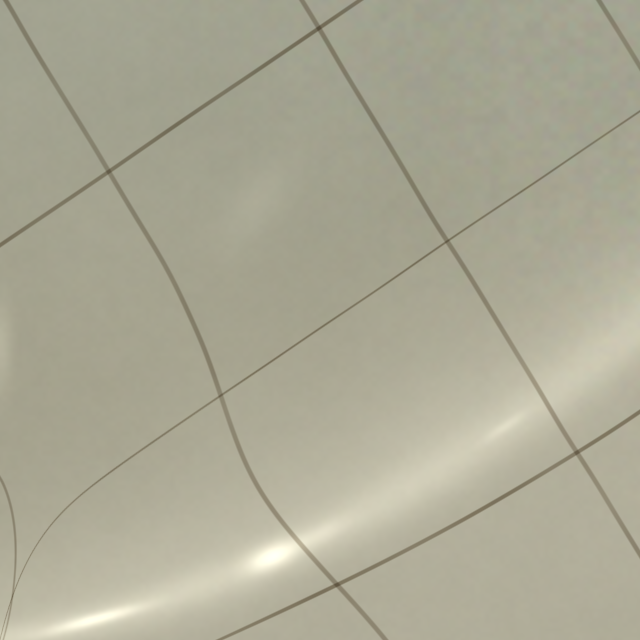
A Shadertoy shader for this texture:

```glsl
// Glossy greige wall tiles on a slant, with thin warped joints and a curved sheen.

const vec3 UPPER_GLAZE = vec3(0.645, 0.635, 0.555);
const vec3 LOWER_GLAZE = vec3(0.690, 0.677, 0.600);
const vec3 SHEEN_COLOR = vec3(1.00, 0.98, 0.93);
const vec3 STEEP_JOINT = vec3(0.77, 0.74, 0.70);  // multiplies the glaze
const vec3 RISING_JOINT = vec3(0.69, 0.65, 0.59);

const float STEEP_SPACING = 0.464, STEEP_START = 0.0065, STEEP_SLOPE = 0.61;
const float RISING_SPACING = 0.47, RISING_START = 0.147, RISING_SLOPE = 0.68;
const float STEEP_WIDTH = 0.0036;   // half widths of the joints
const float RISING_WIDTH = 0.0030;
const float THIN_WIDTH = 0.0014;
const float MOTTLE = 0.014, TILE_TINT = 0.008;

// Highlights on the sheen: position, length, thickness, strength
const vec4 HIGHLIGHTS[4] = vec4[4](
    vec4(0.150, 0.070, 0.009, 0.22), vec4(0.425, 0.040, 0.018, 0.26),
    vec4(0.500, 0.050, 0.014, 0.08), vec4(0.790, 0.040, 0.008, 0.07));

float hash(vec2 p) {
    return fract(sin(dot(p, vec2(127.1, 311.7))) * 43758.5453);
}

float noise(vec2 p) {
    vec2 i = floor(p), f = fract(p);
    f = f * f * (3.0 - 2.0 * f);
    return mix(mix(hash(i), hash(i + vec2(1, 0)), f.x),
               mix(hash(i + vec2(0, 1)), hash(i + vec2(1, 1)), f.x), f.y);
}

float bell(float x) { return exp(-x * x); }

// Soft blob stretched along a direction
float glow(vec2 p, vec2 dir, float len, float thickness) {
    dir = normalize(dir);
    return bell(dot(p, dir) / len) * bell(dot(p, vec2(-dir.y, dir.x)) / thickness);
}

// Tile coordinate counted across the steep joints
float steepCoord(vec2 p) {
    float dent = 0.066 * bell((p.y - 0.24) / 0.2)
               * smoothstep(0.05, 0.3, p.x) * (1.0 - smoothstep(0.6, 0.8, p.x));
    float pinch = 0.15 * pow(max(0.0, 1.0 - p.y / 0.25), 1.5)
                * (1.0 - smoothstep(0.03, 0.4, p.x));
    float wobble = 0.005 * (noise(p * 9.0) - 0.5);
    float x = p.x + dent + pinch + wobble;
    return (x - STEEP_START - STEEP_SLOPE * (1.0 - p.y)) / STEEP_SPACING;
}

// Tile coordinate counted across the rising joints
float risingCoord(vec2 p) {
    float pull = RISING_START * exp(-p.x / 0.042) * (1.0 - smoothstep(0.15, 0.5, p.y));
    float y = p.y - RISING_SLOPE * p.x + pull - RISING_START;
    float bend = 0.26 * (1.0 - p.x) * (1.0 - p.x);
    y -= bend * max(0.0, -y) / RISING_SPACING;
    y += 0.002 * (noise(p * 7.0 + 40.0) - 0.5);
    return y / RISING_SPACING;
}

// Coverage of the joint nearest to a tile coordinate
float joint(float coord, float halfWidth) {
    float slope = length(vec2(dFdx(coord), dFdy(coord))) * iResolution.y;
    float d = abs(fract(coord + 0.5) - 0.5) / max(slope, 1e-4);
    float soft = max(1.0 / iResolution.y, 0.5 * halfWidth);
    return 1.0 - smoothstep(halfWidth - soft, halfWidth + soft, d);
}

float sheenHeight(float x) { return 0.17 * x + 0.32 * x * x; }

void mainImage(out vec4 fragColor, in vec2 fragCoord) {
    vec2 p = fragCoord / iResolution.xy;
    vec2 tile = vec2(steepCoord(p), risingCoord(p));

    // Glaze gradient, tint per tile and fine mottling
    vec3 color = mix(LOWER_GLAZE, UPPER_GLAZE, smoothstep(-0.1, 0.4, p.y - 0.5 * p.x));
    color += vec3(-0.008, 0.004, 0.012) * smoothstep(0.4, 1.0, p.y);
    color += TILE_TINT * (hash(floor(tile)) - 0.5);
    color += MOTTLE * (noise(p * 6.0) + 0.5 * noise(p * 45.0) + 0.6 * noise(p * 130.0) - 1.05);
    float grain = mix(0.006, 0.03, smoothstep(1.0, 1.8, p.x + p.y));
    vec3 speckle = vec3(noise(p * 75.0), noise(p * 75.0 + 17.0), noise(p * 75.0 + 53.0));
    color += grain * (speckle - 0.5);

    // Broad sheen, softer above than below
    float offset = p.y - sheenHeight(p.x);
    float spread = offset > 0.0 ? 0.13 : 0.06;
    float sheen = 0.065 * bell(offset / spread);
    sheen += mix(0.10, 0.04, p.x) * bell(offset / mix(0.022, 0.05, p.x));

    // Bright streaks along the sheen, then faint reflections
    for (int i = 0; i < 4; i++) {
        vec4 h = HIGHLIGHTS[i];
        vec2 toSpot = p - vec2(h.x, sheenHeight(h.x));
        sheen += h.w * glow(toSpot, vec2(1.0, 0.17 + 0.64 * h.x), h.y, h.z);
    }
    sheen += 0.035 * glow(p - vec2(0.4, 0.68), vec2(0.6, 0.8), 0.08, 0.035);
    sheen += 0.07 * glow(p - vec2(0.0, 0.46), vec2(0.0, 1.0), 0.07, 0.018);
    color += sheen * SHEEN_COLOR;

    // Joints, thinner toward the pinched corner and unevenly worn
    float taper = mix(0.3, 1.0, smoothstep(0.0, 0.6, p.x + p.y));
    float wear = 0.75 + 0.25 * noise(p * 14.0 + 9.0);
    float row = abs(floor(tile.y + 0.5));
    float risingWidth = mix(THIN_WIDTH, RISING_WIDTH, min(row, 1.0));
    color *= mix(vec3(1.0), STEEP_JOINT, wear * joint(tile.x, STEEP_WIDTH * taper));
    color *= mix(vec3(1.0), RISING_JOINT, wear * joint(tile.y, risingWidth * taper));

    fragColor = vec4(clamp(color, 0.0, 1.0), 1.0);
}
```
